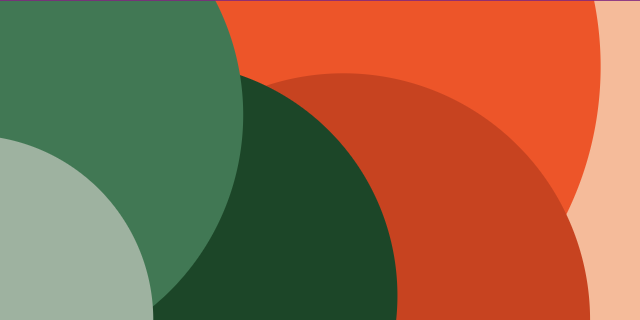
Reproduce this background procedurally as a Shadertoy shader.

```glsl
// Discs: centre x, centre y, radius, in canvas heights
const vec3 ORANGE_DISC = vec3( 0.828, 0.792, 1.049);
const vec3 RUST_DISC   = vec3( 1.073, 0.000, 0.771);
const vec3 FOREST_DISC = vec3( 0.513, 0.076, 0.729);
const vec3 GREEN_DISC  = vec3(-0.016, 0.641, 0.776);
const vec3 SAGE_DISC   = vec3(-0.099, 0.000, 0.578);

const vec3 PEACH  = vec3(0.961, 0.733, 0.604);
const vec3 ORANGE = vec3(0.929, 0.333, 0.161);
const vec3 RUST   = vec3(0.780, 0.263, 0.125);
const vec3 FOREST = vec3(0.110, 0.275, 0.157);
const vec3 GREEN  = vec3(0.255, 0.471, 0.329);
const vec3 SAGE   = vec3(0.620, 0.698, 0.627);
const vec3 PURPLE = vec3(0.500, 0.150, 0.500);

const float TOP_LINE_WIDTH = 0.0026;

// Antialiased coverage of a signed distance
float coverage(float dist, float pixel) {
    return clamp(0.5 - dist / pixel, 0.0, 1.0);
}

vec3 paintDisc(vec3 base, vec3 color, vec3 disc, vec2 p, float pixel) {
    float dist = length(p - disc.xy) - disc.z;
    return mix(base, color, coverage(dist, pixel));
}

void mainImage(out vec4 fragColor, in vec2 fragCoord) {
    float pixel = 1.0 / iResolution.y;
    vec2 p = fragCoord * pixel;

    // Overlapping discs, back to front
    vec3 color = PEACH;
    color = paintDisc(color, ORANGE, ORANGE_DISC, p, pixel);
    color = paintDisc(color, RUST, RUST_DISC, p, pixel);
    color = paintDisc(color, FOREST, FOREST_DISC, p, pixel);
    color = paintDisc(color, GREEN, GREEN_DISC, p, pixel);
    color = paintDisc(color, SAGE, SAGE_DISC, p, pixel);

    // Hairline along the top edge
    float lineDist = 1.0 - TOP_LINE_WIDTH - p.y;
    color = mix(color, PURPLE, coverage(lineDist, pixel));

    fragColor = vec4(color, 1.0);
}
```
